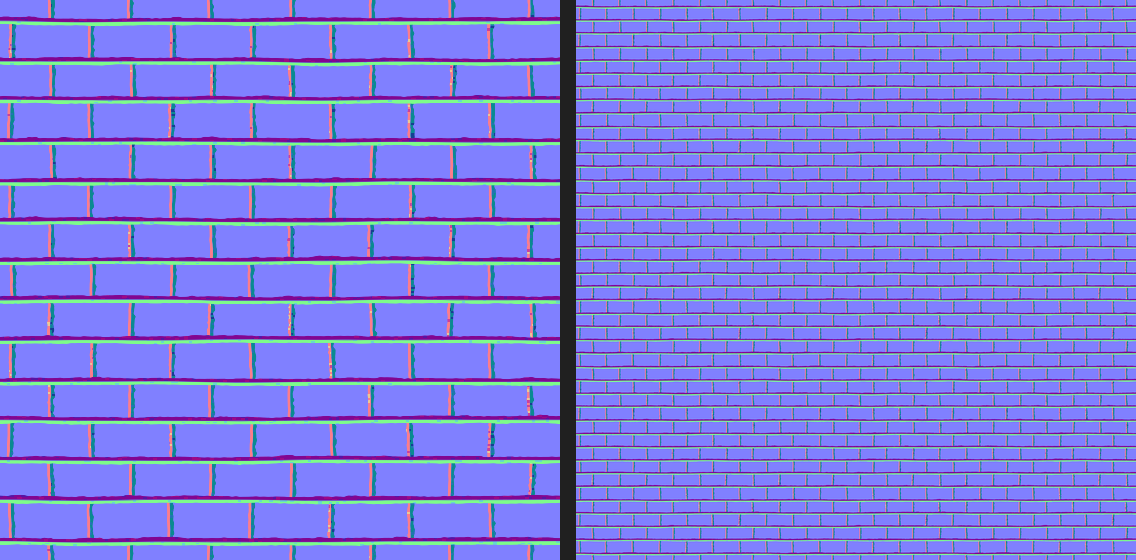
Left, the tile; right, the same tile 3 across and 3 down.
Write a three.js fragment shader that draws this texture map.

```glsl
varying vec2 vUv;

const float ROWS = 14.0;
const float COLUMNS = 7.0;
const float SOFT = 0.0009;

const vec3 FLAT = vec3(0.50, 0.50, 1.00);
const vec3 DOWN = vec3(0.51, 0.02, 0.57);
const vec3 UP = vec3(0.49, 0.99, 0.54);
const vec3 LEFT = vec3(0.04, 0.54, 0.57);
const vec3 RIGHT = vec3(0.99, 0.49, 0.54);
const vec3 DEEP_BLUE = vec3(0.12, 0.46, 0.69);

float hash(vec2 p) {
  return fract(sin(dot(p, vec2(127.1, 311.7))) * 43758.5453);
}

// Smooth 1D noise that wraps after a whole number of cells
float noise(float x, float period, float seed) {
  float cell = floor(x);
  float t = smoothstep(0.0, 1.0, x - cell);
  float a = hash(vec2(mod(cell, period), seed));
  float b = hash(vec2(mod(cell + 1.0, period), seed));
  return mix(a, b, t);
}

// Noise over 0..1 centred on zero
float wobble(float x, float cells, float seed) {
  return noise(x * cells, cells, seed) - 0.5;
}

float band(float x, float from, float to) {
  return smoothstep(from - SOFT, from + SOFT, x)
       * (1.0 - smoothstep(to - SOFT, to + SOFT, x));
}

// Sparse small chips, each stretched along its joint
float chips(vec2 uv, vec2 grid, float amount, float seed) {
  vec2 cell = mod(floor(uv * grid), grid);
  return step(1.0 - amount, hash(cell + seed));
}

// Upright joint: right-facing slope, then left-facing slope
vec3 uprightJoint(vec3 base, vec2 uv, float row, float height) {
  float phase = mix(0.143, 0.643, mod(row, 2.0));
  float u = uv.x * COLUMNS - phase;
  float column = floor(u + 0.5);
  vec2 id = vec2(mod(column, COLUMNS), row);
  float seed = id.x * 3.0 + row * 29.0;

  float shift = (hash(id + 5.3) - 0.5) * 0.006;
  float lean = (hash(id + 9.1) - 0.5) * 0.005 * (height - 0.5);
  float x = (u - column) / COLUMNS - shift - lean;
  x -= wobble(uv.y, 112.0, seed) * 0.0012;

  float rough = wobble(uv.y, 224.0, seed + 1.7);
  float ragged = smoothstep(0.25, 0.8, hash(id + 2.6));
  float pinkEdge = -0.0050 + rough * 0.0018 * ragged;
  float tealEdge = 0.0060 + wobble(uv.y, 168.0, seed + 4.2) * 0.0035;

  vec3 pink = mix(RIGHT, vec3(0.93, 0.78, 0.58), chips(uv, vec2(224.0, 256.0), 0.09 * ragged, 3.0));
  pink = mix(pink, vec3(0.80, 0.25, 0.60), chips(uv, vec2(224.0, 256.0), 0.07 * ragged, 8.0));
  vec3 teal = mix(LEFT, DEEP_BLUE, chips(uv, vec2(256.0, 224.0), 0.24, 13.0));
  teal = mix(teal, vec3(0.08, 0.25, 0.57), chips(uv, vec2(128.0, 256.0), 0.10 * ragged, 17.0));

  vec3 color = mix(base, pink, band(x, pinkEdge, -0.0002));
  return mix(color, teal, band(x, 0.0002, tealEdge));
}

// Level joint: down-facing slope above, up-facing slope below
vec3 levelJoint(vec3 base, vec2 uv, float d, float line) {
  float seed = line * 17.0 + 41.0;
  float blob = smoothstep(0.72, 0.95, noise(uv.x * 35.0, 35.0, seed));
  float fine = wobble(uv.x, 140.0, seed + 2.3);
  float broad = wobble(uv.x, 21.0, seed + 5.1);
  float top = 0.0065 + broad * 0.0022 + fine * 0.0012 + blob * 0.0016;
  float bottom = -0.0062 + wobble(uv.x, 28.0, seed + 7.9) * 0.0018
               + wobble(uv.x, 126.0, seed + 9.4) * 0.0009;
  float gap = 0.0004 + max(0.0, broad) * 0.0010;

  vec3 purple = mix(DOWN, vec3(0.34, 0.08, 0.64), chips(uv, vec2(160.0, 320.0), 0.08, 21.0));
  purple = mix(purple, vec3(0.62, 0.03, 0.52), chips(uv, vec2(128.0, 320.0), 0.10, 25.0));
  vec3 green = mix(UP, vec3(0.40, 0.85, 0.80), chips(uv, vec2(160.0, 320.0), 0.07, 31.0));

  // Shaded crease between the two slopes
  vec3 color = mix(base, vec3(0.42, 0.42, 0.80), band(d, -0.002, 0.002));
  color = mix(color, purple, band(d, gap, top));
  return mix(color, green, band(d, bottom, -gap));
}

void main() {
  // Nearest level joint and signed distance above it
  float v = vUv.y * ROWS - 0.471;
  float nearest = floor(v + 0.5);
  float line = mod(nearest, ROWS);
  float offset = (hash(vec2(line, 6.4)) - 0.5) * 0.004
               + wobble(vUv.x, 7.0, line + 50.0) * 0.0028;
  float d = (v - nearest) / ROWS - offset;

  // Course of bricks and height inside it
  float course = nearest - step(d, 0.0);
  float row = mod(course, ROWS);
  float height = v - course;

  vec3 color = uprightJoint(FLAT, vUv, row, height);
  color = levelJoint(color, vUv, d, line);
  gl_FragColor = vec4(color, 1.0);
}
```
